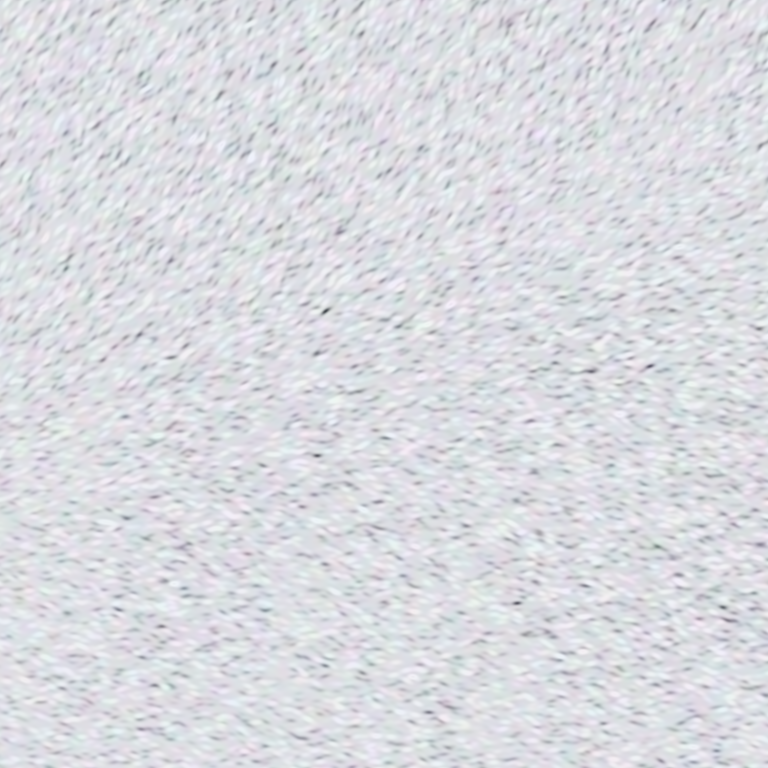
Give the GLSL for this texture, as a WebGL 2 fragment shader.

```glsl
#version 300 es
precision highp float;
// Pale grey grainy surface: fine streaked grains that turn from slanted to level.

#define GRAIN_COUNT 104.0
#define GRAIN_LENGTH 0.50
#define GRAIN_WIDTH 0.29
#define TINT_RADIUS 0.65
#define CONTRAST 0.043
#define DARK_SKEW 0.14
#define TINT_AMOUNT 0.010
#define PATCH_COUNT 6.0
#define PATCH_SHADE 0.022
#define BASE_COLOR vec3(0.857, 0.862, 0.884)

uniform vec2 u_resolution;
out vec4 outColor;

const float PI = 3.14159265;

float hash(vec2 p) {
    return fract(sin(dot(p, vec2(127.1, 311.7))) * 43758.5453);
}

float valueNoise(vec2 p) {
    vec2 cell = floor(p);
    vec2 f = fract(p);
    f = f * f * (3.0 - 2.0 * f);
    float low = mix(hash(cell), hash(cell + vec2(1.0, 0.0)), f.x);
    float high = mix(hash(cell + vec2(0.0, 1.0)), hash(cell + vec2(1.0)), f.x);
    return mix(low, high, f.y);
}

// Grain direction: steep near the top, almost level below
float grainAngle(vec2 p) {
    return mix(-0.12, 0.85, smoothstep(0.3, 0.85, p.y - 0.25 * (p.x - 0.5)));
}

// Sum of scattered grains: x is lightness, yz are two tints, all of unit variance
vec3 grainField(vec2 p) {
    vec2 q = p * GRAIN_COUNT;
    vec2 home = floor(q);
    vec3 sum = vec3(0.0);
    for (int y = -2; y <= 2; y++) {
        for (int x = -2; x <= 2; x++) {
            vec2 cell = home + vec2(x, y);
            vec2 center = cell + vec2(hash(cell + 17.3), hash(cell + 41.9));
            vec2 d = q - center;
            float angle = grainAngle(center / GRAIN_COUNT) + 0.7 * (hash(cell + 73.1) - 0.5);
            vec2 axis = vec2(cos(angle), sin(angle));
            float along = dot(d, axis) / GRAIN_LENGTH;
            float across = dot(d, vec2(-axis.y, axis.x)) / GRAIN_WIDTH;

            // Faint opposite rim separates neighbouring grains
            float grain = exp(-0.5 * (along * along + across * across))
                        * (1.0 - 0.4 * across * across);
            float blot = exp(-0.5 * dot(d, d) / (TINT_RADIUS * TINT_RADIUS));
            vec3 weight = vec3(hash(cell + 5.7), hash(cell + 91.3), hash(cell + 133.7));
            sum += (2.0 * weight - 1.0) * vec3(grain, blot, blot);
        }
    }
    float grainPower = 0.72 * PI * GRAIN_LENGTH * GRAIN_WIDTH / 3.0;
    float blotPower = PI * TINT_RADIUS * TINT_RADIUS / 3.0;
    return sum * inversesqrt(vec3(grainPower, blotPower, blotPower));
}

void main() {
    vec2 p = gl_FragCoord.xy / u_resolution.y;
    vec3 field = grainField(p);

    // Dark gaps reach further from the mean than light grains
    float tone = field.x - DARK_SKEW * (field.x * field.x - 1.0);

    // Broad patches where the surface is duller and rougher
    float rough = 0.65 * valueNoise(p * PATCH_COUNT + 3.7)
                + 0.35 * valueNoise(p * PATCH_COUNT * 2.7 + 19.1);
    float strength = CONTRAST * mix(0.75, 1.25, rough);

    vec3 color = BASE_COLOR + tone * strength * vec3(1.0, 1.0, 0.96);
    color -= PATCH_SHADE * (rough - 0.5);

    // Faint rose to green and blue to yellow shifts
    color += TINT_AMOUNT * field.y * vec3(0.8, -0.8, 0.3);
    color += TINT_AMOUNT * field.z * vec3(-0.4, 0.0, 0.7);

    outColor = vec4(clamp(color, 0.0, 1.0), 1.0);
}
```
